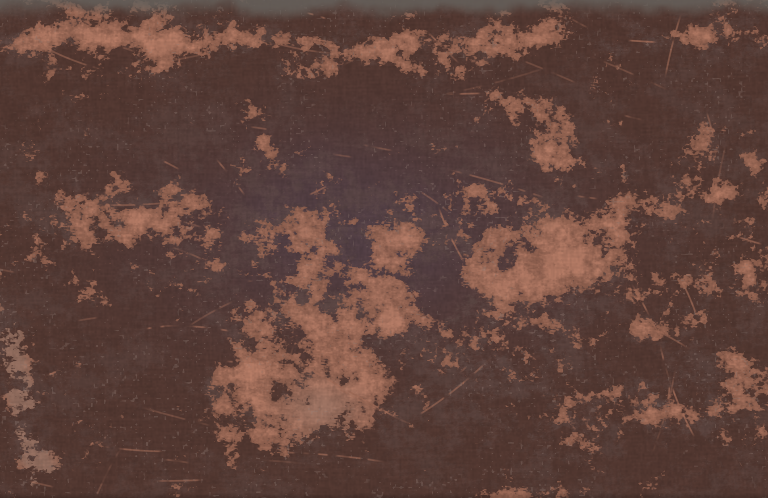
A Shadertoy shader for this texture:

```glsl
// Worn brown leather cover: a dark skin rubbed through to copper-coloured fibre.
// A smooth wear map shifts the threshold of a rough fractal noise, so the skin
// breaks into flakes; scratches, dust, a violet stain and a grey top edge follow.

const vec3 SKIN = vec3(0.315, 0.212, 0.185);
const vec3 VIOLET = vec3(0.315, 0.245, 0.275);
const vec3 ASH = vec3(0.37, 0.29, 0.275);
const vec3 COPPER = vec3(0.56, 0.375, 0.305);
const vec3 BRIGHT_COPPER = vec3(0.72, 0.49, 0.40);
const vec3 PALE_FIBRE = vec3(0.57, 0.44, 0.385);
const vec3 DUST = vec3(0.54, 0.46, 0.43);
const vec3 EDGE_GREY = vec3(0.40, 0.38, 0.36);

// Rubbed patches: centre and radii, as fractions of the canvas
const vec4 PATCHES[11] = vec4[11](
    vec4(0.10, 0.54, 0.08, 0.07), vec4(0.22, 0.58, 0.05, 0.05),
    vec4(0.37, 0.50, 0.07, 0.09), vec4(0.42, 0.39, 0.11, 0.06),
    vec4(0.32, 0.22, 0.06, 0.08), vec4(0.42, 0.19, 0.07, 0.08),
    vec4(0.62, 0.34, 0.05, 0.13), vec4(0.73, 0.49, 0.07, 0.07),
    vec4(0.81, 0.57, 0.04, 0.07), vec4(0.88, 0.16, 0.06, 0.10),
    vec4(0.70, 0.13, 0.07, 0.05));

float hash(vec2 p) {
    return fract(sin(dot(p, vec2(127.1, 311.7))) * 43758.5453);
}

float noise(vec2 p) {
    vec2 cell = floor(p), f = fract(p);
    f = f * f * (3.0 - 2.0 * f);
    float low = mix(hash(cell), hash(cell + vec2(1, 0)), f.x);
    float high = mix(hash(cell + vec2(0, 1)), hash(cell + vec2(1, 1)), f.x);
    return mix(low, high, f.y);
}

float fbm(vec2 p, int octaves, float gain) {
    float sum = 0.0, total = 0.0, amp = 1.0;
    for (int i = 0; i < octaves; i++) {
        sum += amp * noise(p);
        total += amp;
        amp *= gain;
        p = mat2(1.6, 1.2, -1.2, 1.6) * p + 17.3;
    }
    return sum / total;
}

// Soft elliptical spot
float blob(vec2 uv, vec2 centre, vec2 radius) {
    vec2 d = (uv - centre) / radius;
    return exp(-dot(d, d));
}

// Pale rubbed strip running down the lower left corner
float cornerStrip(vec2 uv) {
    float axis = 0.058 - 0.17 * uv.y;
    return smoothstep(0.034, 0.012, abs(uv.x - axis)) * smoothstep(0.42, 0.34, uv.y);
}

// Amount of rubbing, about -0.6 (intact) to 1.2 (bare)
float wearMap(vec2 uv) {
    float spots = 0.0;
    for (int i = 0; i < 11; i++) spots += blob(uv, PATCHES[i].xy, PATCHES[i].zw);
    float wear = min(spots, 1.1) * 0.85;
    wear += 0.5 * blob(uv, vec2(0.60, 0.42), vec2(0.42, 0.30));
    wear += 1.1 * blob(vec2(uv.y), vec2(0.918), vec2(0.038));
    wear -= 0.35 * blob(vec2(uv.y), vec2(0.80), vec2(0.08));
    wear -= 0.6 * blob(uv, vec2(0.16, 0.15), vec2(0.13, 0.22));
    wear -= 0.5 * blob(uv, vec2(0.0, 0.56), vec2(0.035, 0.12));
    wear -= 0.6 * blob(uv, vec2(0.40, 0.03), vec2(0.20, 0.07));
    return wear;
}

// Thin, slightly bent and broken lines; mostly shallow, some steep
float scratches(vec2 p, float aspect, float blur) {
    float ink = 0.0;
    for (int i = 0; i < 64; i++) {
        float id = float(i);
        vec2 centre = vec2(hash(vec2(id, 1.0)) * aspect, hash(vec2(id, 2.0)));
        float spread = hash(vec2(id, 3.0)) < 0.6 ? 0.7 : 3.1;
        float angle = (hash(vec2(id, 4.0)) - 0.5) * spread - 0.15;
        float reach = mix(0.02, 0.13, pow(hash(vec2(id, 5.0)), 2.0));
        vec2 d = p - centre;
        vec2 q = vec2(dot(d, vec2(cos(angle), sin(angle))), dot(d, vec2(-sin(angle), cos(angle))));
        q.y += (hash(vec2(id, 6.0)) - 0.5) * 2.0 * q.x * q.x;
        float gaps = smoothstep(0.2, 0.55, noise(vec2(q.x * 60.0, id)));
        float line = smoothstep(0.0011 + blur, 0.0004, abs(q.y)) * smoothstep(reach, reach * 0.6, abs(q.x));
        ink = max(ink, line * gaps * mix(0.25, 0.85, hash(vec2(id, 7.0))));
    }
    return ink;
}

void mainImage(out vec4 fragColor, in vec2 fragCoord) {
    vec2 uv = fragCoord / iResolution.xy;
    vec2 p = fragCoord / iResolution.y;
    float aspect = iResolution.x / iResolution.y;

    // Ragged outlines for the large shapes
    vec2 warp = vec2(fbm(p * 9.0, 4, 0.6), fbm(p * 9.0 + 40.0, 4, 0.6)) - 0.5;
    vec2 ragged = uv + warp * vec2(0.09, 0.07);
    float strip = cornerStrip(uv + warp * 0.045);
    float wear = wearMap(ragged) + strip * 0.9;

    // Intact skin with its stain and ashy bloom
    float stain = blob(ragged, vec2(0.47, 0.54), vec2(0.25, 0.20));
    float bloom = smoothstep(0.42, 0.68, fbm(p * vec2(14.0, 18.0) + 90.0, 6, 0.8));
    vec3 color = mix(SKIN, VIOLET, 0.9 * stain);
    color = mix(color, ASH, bloom * (0.35 + 0.35 * clamp(wear, 0.0, 1.0)));

    // Flakes rubbed through the skin
    float flakes = fbm(p * vec2(10.0, 11.5) + 5.0, 6, 0.77);
    float depth = flakes - (0.64 - 0.155 * wear);
    float worn = smoothstep(-0.025, 0.04, depth);
    float tone = smoothstep(0.0, 0.24, depth) + 0.5 * (fbm(p * 40.0, 3, 0.8) - 0.5);
    vec3 fibre = mix(COPPER, BRIGHT_COPPER, clamp(tone, 0.0, 1.0));
    fibre = mix(fibre, PALE_FIBRE, max(0.8 * strip, 0.6 * blob(uv, vec2(0.42, 0.18), vec2(0.05))));
    color = mix(color, fibre, worn * 0.9);

    // Scratches, dust and woven grain
    color = mix(color, COPPER * 1.08, scratches(p, aspect, 1.0 / iResolution.y));
    float specks = smoothstep(0.80, 0.95, noise(p * 190.0)) * smoothstep(0.35, 0.65, noise(p * 13.0 + 60.0));
    color = mix(color, DUST, 0.35 * specks);
    float weave = noise(p * vec2(40.0, 260.0)) + noise(p * vec2(260.0, 60.0)) - 1.0;
    color *= 1.0 + 0.07 * weave + 0.07 * (noise(p * 240.0) - 0.5);

    // Grey top edge and shaded lower rim
    color = mix(color, EDGE_GREY, 0.85 * smoothstep(0.962, 1.0, uv.y + 0.05 * warp.y));
    color *= mix(0.85, 1.0, smoothstep(0.0, 0.012, uv.y));
    fragColor = vec4(color, 1.0);
}
```
